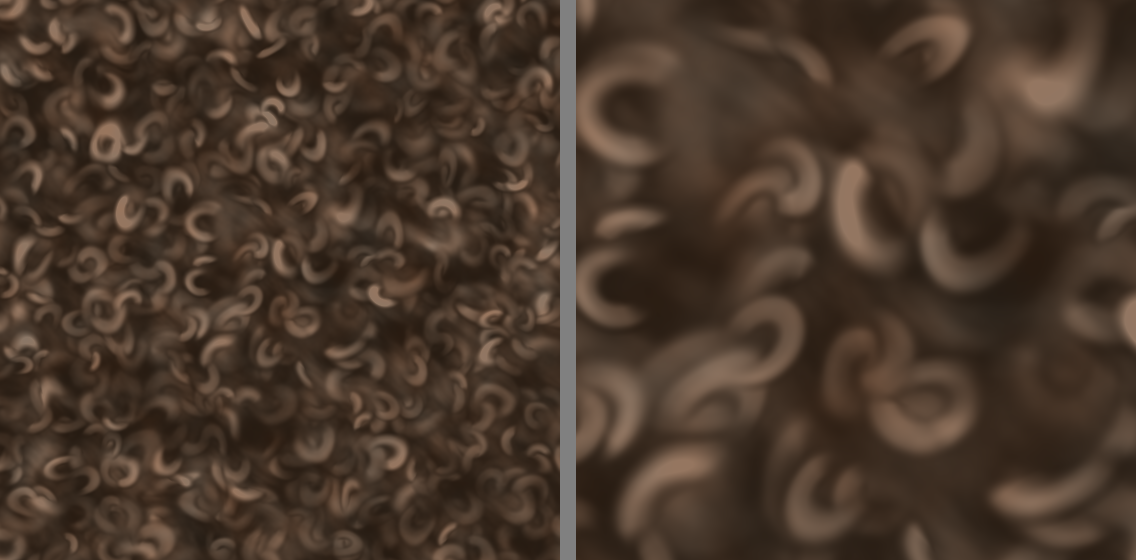
Left, the full canvas; right, a detail of the centre.
This texture is drawn by a three.js fragment shader. Its source:

```glsl
// Soft brown fleece of overlapping, softly lit woolly curls.
varying vec2 vUv;

const float TAU = 6.2831853;
const vec3 DEEP_BROWN = vec3(0.115, 0.075, 0.042);
const vec3 PALE_BROWN = vec3(0.555, 0.445, 0.365);
const vec3 WARM_SHIFT = vec3(0.035, -0.004, -0.022);
const vec2 LIGHT_DIR = vec2(-0.35, 0.94);

vec2 hash2(vec2 p) {
  p = vec2(dot(p, vec2(127.1, 311.7)), dot(p, vec2(269.5, 183.3)));
  return fract(sin(p) * 43758.545);
}

// Gradient noise, roughly -0.7 to 0.7.
float cornerSlope(vec2 cell, vec2 corner, vec2 f) {
  return dot(hash2(cell + corner) * 2.0 - 1.0, f - corner);
}

float gradientNoise(vec2 p) {
  vec2 cell = floor(p);
  vec2 f = p - cell;
  vec2 u = f * f * f * (f * (f * 6.0 - 15.0) + 10.0);
  float low = mix(cornerSlope(cell, vec2(0.0, 0.0), f), cornerSlope(cell, vec2(1.0, 0.0), f), u.x);
  float high = mix(cornerSlope(cell, vec2(0.0, 1.0), f), cornerSlope(cell, vec2(1.0, 1.0), f), u.x);
  return mix(low, high, u.y);
}

float fbm(vec2 p) {
  return gradientNoise(p) + 0.5 * gradientNoise(p * 2.03 + 17.0)
       + 0.25 * gradientNoise(p * 4.1 + 41.0);
}

vec2 rotate(vec2 p, float angle) {
  float c = cos(angle);
  float s = sin(angle);
  return vec2(c * p.x - s * p.y, s * p.x + c * p.y);
}

// Lays one soft spiral lock, with its shadow, over the tone below.
float addCurl(float tone, vec2 offset, vec2 id) {
  vec2 shape = hash2(id + 3.7);
  vec2 look = hash2(id + 9.2);
  vec2 turn = hash2(id + 21.4);

  vec2 q = rotate(offset, turn.x * TAU);
  q.y *= mix(1.0, 1.5, shape.x) * (turn.y < 0.5 ? -1.0 : 1.0);
  float radius = length(q);
  float along = atan(q.y, q.x) / TAU + 0.5;
  float t = along / mix(0.5, 1.0, shape.y);

  float size = mix(0.7, 1.1, look.y);
  float taper = smoothstep(0.0, 0.35, t) * (1.0 - smoothstep(0.6, 1.0, t));
  float fullWidth = 0.215 * size;
  float width = fullWidth * mix(0.65, 1.0, taper);
  float side = radius - mix(0.23, 0.43, along) * size;
  float x = side / width;

  // Contact shadow spreads past the lock.
  float spread = side / (fullWidth * 1.7);
  float shadow = exp(-spread * spread) * taper * smoothstep(0.0, 0.2, radius);
  tone *= 1.0 - 0.6 * shadow;

  // Rounded body, lit from above, with faint combed fibres.
  float body = exp(-1.5 * x * x);
  float facing = dot(offset / max(length(offset), 0.05), LIGHT_DIR);
  float fibre = 0.06 * sin(x * 6.0 + t * 4.0 + look.x * TAU);
  float peak = mix(0.42, 1.2, pow(look.x, 1.3));
  float sheen = 0.62 + 0.38 * sin(t * 4.0 + turn.y * 2.0 - 1.2);
  float lit = 0.12 + peak * sheen * (0.95 * body + 0.25 * clamp(x, -1.0, 1.0) * facing + fibre);
  float cover = (1.0 - smoothstep(0.4, 1.25, abs(x))) * smoothstep(0.0, 0.7, taper);
  return mix(tone, lit, cover * mix(0.7, 0.96, shape.x));
}

// One jittered grid of curls; count is the number of cells across.
float addCurlLayer(float tone, vec2 p, float count, float seed) {
  p = p * count + seed * vec2(0.37, 0.61);
  vec2 home = floor(p);
  for (int j = -1; j <= 1; j++) {
    for (int i = -1; i <= 1; i++) {
      vec2 cell = home + vec2(float(i), float(j));
      vec2 id = cell + seed * 13.0;
      vec2 center = cell + 0.5 + (hash2(id) - 0.5) * 0.75;
      tone = addCurl(tone, p - center, id);
    }
  }
  return tone;
}

void main() {
  // Uneven bending keeps the locks from being perfect spirals.
  vec2 bend = vec2(gradientNoise(vUv * 10.0), gradientNoise(vUv * 10.0 + 53.0));
  vec2 p = vUv + 0.024 * bend;

  // Slanting waves of wool fill the gaps between the locks.
  float wave = fbm(rotate(p, 0.7) * vec2(10.0, 20.0));
  float tone = 0.34 + 0.4 * wave;
  for (int layer = 0; layer < 5; layer++) {
    float k = float(layer);
    tone = addCurlLayer(tone, p, 8.0 + 1.05 * k, k + 1.0);
  }

  // Slanted locks below, broad hollows and bright tufts.
  float tuft = gradientNoise(vUv * 11.0 + 3.0) + 0.5 * gradientNoise(vUv * 21.0 + 29.0);
  tone += 0.24 * wave * (1.0 - 0.7 * vUv.y);
  tone *= max(1.0 + 0.7 * gradientNoise(vUv * 5.0 + 7.0) + 0.75 * tuft, 0.15);
  tone += 0.07 + 0.30 * tuft;

  // A duller lower right and fine woolly mottling.
  float dullness = smoothstep(0.2, 1.3, vUv.x * 0.6 + 1.0 - vUv.y);
  tone = mix(tone, 0.31, 0.16 * dullness);
  tone += 0.03 * fbm(p * 48.0) + 0.012 * gradientNoise(vUv * 130.0);

  // Soft floor keeps the hollows from clipping.
  tone = 0.5 * (tone + 0.07 + sqrt((tone - 0.07) * (tone - 0.07) + 0.007));
  vec3 color = mix(DEEP_BROWN, PALE_BROWN, min(tone, 1.05));
  color += WARM_SHIFT * fbm(vUv * 13.0 + 31.0) * (0.4 + tone);
  gl_FragColor = vec4(color, 1.0);
}
```
